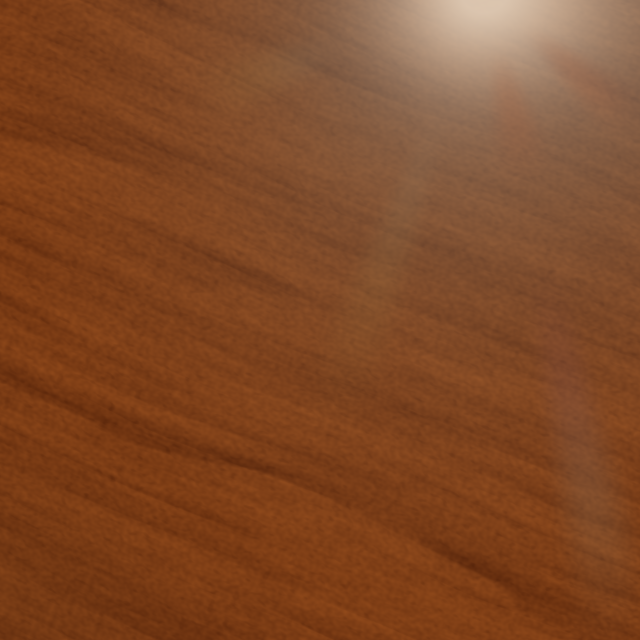
Write a Shadertoy shader that draws this texture.

```glsl
// Polished reddish wood with slanted grain under a lamp glare at the top edge.
// Grain is faint stretched gradient noise, fine mottling and sparse growth bands;
// the glare is a radial haze with a few soft tinted rays fanning out of it.

const vec3  WOOD_DARK   = vec3(0.375, 0.163, 0.047);
const vec3  WOOD_LIGHT  = vec3(0.570, 0.290, 0.105);
const vec3  HAZE_FAINT  = vec3(0.765, 0.750, 0.720);
const vec3  HAZE_BRIGHT = vec3(0.880, 0.800, 0.715);
const vec3  RAY_OLIVE   = vec3(0.590, 0.430, 0.230);
const vec3  RAY_GREY    = vec3(0.560, 0.480, 0.390);
const vec3  RAY_VIOLET  = vec3(0.490, 0.270, 0.280);
const vec3  RAY_RED     = vec3(0.680, 0.350, 0.200);

const vec2  LIGHT_POS   = vec2(0.755, 1.01);
const float GRAIN_ANGLE = -0.39;
const float BAND_COUNT  = 8.0;
const float HAZE_REACH  = 0.37;
const float HAZE_DIMMING = 0.16;
const float CORE_RADIUS = 0.145;

vec2 hashGradient(vec2 cell) {
    float h = fract(sin(dot(cell, vec2(127.1, 311.7))) * 43758.5);
    return vec2(cos(6.2832 * h), sin(6.2832 * h));
}

// Gradient noise, roughly -0.7 to 0.7
float noise(vec2 p) {
    vec2 i = floor(p), f = p - i;
    vec2 w = f * f * f * (f * (f * 6.0 - 15.0) + 10.0);
    vec2 e = vec2(0.0, 1.0);
    float a = dot(hashGradient(i), f);
    float b = dot(hashGradient(i + e.yx), f - e.yx);
    float c = dot(hashGradient(i + e.xy), f - e.xy);
    float d = dot(hashGradient(i + e.yy), f - e.yy);
    return mix(mix(a, b, w.x), mix(c, d, w.x), w.y);
}

// Growth bands: darken slowly across the grain, then end at a soft edge
float growthBand(vec2 g, float count, float seed) {
    float x = g.y * count + 0.85 * noise(g * vec2(1.6, 3.0) + seed)
            + 0.15 * noise(g * vec2(7.0, 22.0) + seed);
    float s = fract(-x);
    float shade = smoothstep(0.35, 0.9, s) * (1.0 - smoothstep(0.9, 1.0, s));
    float presence = smoothstep(-0.2, 0.4, noise(g * vec2(2.2, count * 0.8) + seed + 9.0));
    return shade * presence;
}

vec3 woodColor(vec2 p) {
    float c = cos(GRAIN_ANGLE), s = sin(GRAIN_ANGLE);
    vec2 g = vec2(c * p.x + s * p.y, c * p.y - s * p.x);
    g.y += 0.022 * noise(g * vec2(2.0, 2.5) + 4.0);

    float tone = 0.64;
    // Faint streaks along the grain, from broad to fine
    tone += 0.14 * noise(g * vec2(1.3, 8.0) + 2.0);
    tone += 0.16 * noise(g * vec2(2.6, 27.0) + 13.0);
    tone += 0.14 * noise(g * vec2(5.0, 62.0) + 31.0);
    tone += 0.13 * noise(g * vec2(10.0, 120.0) + 47.0);
    // Almost round mottling and fine pores
    tone += 0.10 * noise(g * vec2(26.0, 42.0) + 5.0);
    tone += 0.13 * noise(g * vec2(60.0, 85.0) + 65.0);
    tone += 0.24 * noise(g * vec2(115.0, 150.0) + 83.0);
    tone -= 0.13 * smoothstep(0.15, 0.5, noise(g * vec2(65.0, 130.0) + 71.0));
    // Growth bands at three scales
    tone -= 0.30 * growthBand(g, BAND_COUNT, 3.0);
    tone -= 0.22 * growthBand(g, BAND_COUNT * 2.6, 21.0);
    tone -= 0.12 * growthBand(g, BAND_COUNT * 5.0, 37.0);
    return mix(WOOD_DARK, WOOD_LIGHT, clamp(tone, -0.2, 1.2));
}

// Haze spreads further to the right of the lamp than to the left
float hazeAmount(vec2 toPoint) {
    float stretch = mix(1.15, 0.68, smoothstep(-0.15, 0.15, toPoint.x));
    float d = length(toPoint * vec2(stretch, 1.0));
    float r = length(toPoint * vec2(0.85, 1.1)) / CORE_RADIUS;
    float veil = max(0.72 * exp(-d / HAZE_REACH) - 0.055, 0.0);
    float core = 0.36 * exp(-r * r);
    return min(veil + core, 0.95);
}

// Soft wedge; angle is measured from straight down, span is near and far distance
vec3 addRay(vec3 col, vec2 toPoint, float angle, float halfWidth, vec2 span,
            vec3 nearTint, vec3 farTint, float strength) {
    float d = length(toPoint);
    float turn = abs(atan(toPoint.x, -toPoint.y) - angle);
    float t = clamp((d - span.x) / (span.y - span.x), 0.0, 1.0);
    float mask = 1.0 - smoothstep(0.1 * halfWidth, 1.4 * halfWidth, turn);
    mask *= smoothstep(0.0, 0.4, t) * (1.0 - smoothstep(0.5, 1.0, t));
    return mix(col, mix(nearTint, farTint, smoothstep(0.1, 0.7, t)), mask * strength);
}

void mainImage(out vec4 fragColor, in vec2 fragCoord) {
    vec2 p = fragCoord / iResolution.y;
    vec2 toPoint = p - LIGHT_POS;

    // Wood, slightly darker towards the lower left
    vec3 col = woodColor(p);
    col *= mix(0.92, 1.0, smoothstep(0.0, 0.4, length(p)));

    // Lamp glare over wood that is dimmer beneath it
    float haze = hazeAmount(toPoint);
    col *= 1.0 - HAZE_DIMMING * smoothstep(0.0, 0.35, haze);
    col = mix(col, mix(HAZE_FAINT, HAZE_BRIGHT, smoothstep(0.2, 0.8, haze)), haze);

    // Tinted rays
    col = addRay(col, toPoint, -0.35, 0.09, vec2(0.16, 0.74), RAY_GREY, RAY_OLIVE, 0.22);
    col = addRay(col, toPoint, -1.22, 0.11, vec2(0.22, 0.50), RAY_GREY, RAY_OLIVE, 0.22);
    col = addRay(col, toPoint, 0.21, 0.065, vec2(0.42, 1.08), RAY_VIOLET, RAY_GREY, 0.27);
    col = addRay(col, toPoint, 0.24, 0.17, vec2(0.08, 0.32), RAY_RED, RAY_RED, 0.18);
    col = addRay(col, toPoint, 0.87, 0.15, vec2(0.08, 0.34), RAY_RED, RAY_RED, 0.20);

    fragColor = vec4(col, 1.0);
}
```
